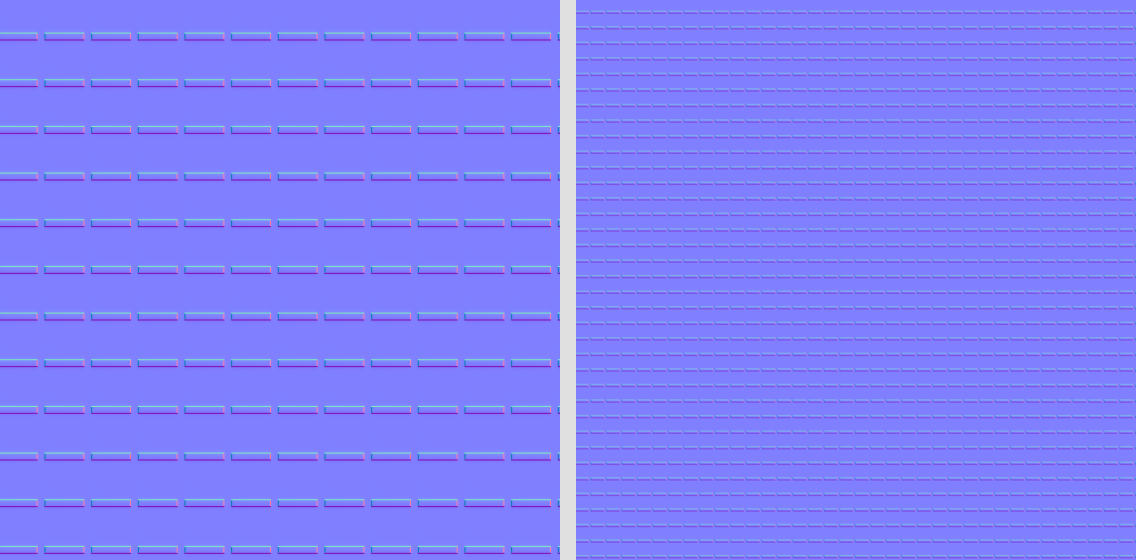
Left: one tile. Right: repeated 3 by 3.
This texture map is drawn by a Shadertoy shader. Its source:

```glsl
// Tangent-space normal map: a grid of thin raised horizontal bars with a soft halo.
#define REPEATS 12.0
#define BAR_CENTER vec2(0.380, 0.217)
#define BAR_HALF vec2(0.416, 0.074)
#define LINE_WIDTH vec2(0.022, 0.020)  // side lines, top and bottom lines
#define LINE_BLUR 0.012
#define HALO_WIDTH 0.026
#define HALO_SLOPE 0.10
#define TILT_LOW vec2(0.95, 0.96)      // left and bottom edges
#define TILT_HIGH vec2(0.93, 0.88)     // right and top edges

// Box-filtered coverage of a strip of the given width, centred on zero.
vec2 stripCoverage(vec2 d, vec2 width, float blur) {
    vec2 enter = clamp((d + 0.5 * width) / blur + 0.5, 0.0, 1.0);
    vec2 leave = clamp((d - 0.5 * width) / blur + 0.5, 0.0, 1.0);
    return enter - leave;
}

// Soft step from 0 to 1, centred on zero.
vec2 softStep(vec2 x) {
    return 1.0 / (1.0 + exp(-x / HALO_WIDTH));
}

// Gentle outward slope around the edges of one bar.
vec2 haloSlope(vec2 p) {
    vec2 low = softStep(p + BAR_HALF);
    vec2 high = softStep(p - BAR_HALF);
    vec2 rise = low * (1.0 - low);
    vec2 fall = high * (1.0 - high);
    return 4.0 * HALO_SLOPE * (fall - rise) * (low - high).yx;
}

// Unit normal leaning by the given tilt.
vec3 tiltedNormal(vec2 tilt) {
    return vec3(tilt, sqrt(max(0.0, 1.0 - dot(tilt, tilt))));
}

void mainImage(out vec4 fragColor, in vec2 fragCoord) {
    vec2 uv = fragCoord / iResolution.xy;
    vec2 cell = fract(uv * REPEATS - BAR_CENTER + 0.5) - 0.5;
    float pixel = REPEATS / min(iResolution.x, iResolution.y);
    float blur = max(LINE_BLUR, pixel);

    // Soft halo, summed over neighbours that overlap.
    vec2 slope = vec2(0.0);
    for (int i = -1; i <= 1; i++) {
        slope += haloSlope(cell - vec2(float(i), 0.0));
    }
    vec3 normal = normalize(vec3(slope, 1.0));

    // Crisp bevel lines: sides fit between the top and bottom lines.
    vec2 span = 2.0 * BAR_HALF + vec2(1.0, -1.0) * LINE_WIDTH;
    vec2 inside = stripCoverage(cell, span, blur).yx;
    vec2 low = stripCoverage(cell + BAR_HALF, LINE_WIDTH, blur) * inside;
    vec2 high = stripCoverage(cell - BAR_HALF, LINE_WIDTH, blur) * inside;
    normal = mix(normal, tiltedNormal(vec2(-TILT_LOW.x, 0.0)), low.x);
    normal = mix(normal, tiltedNormal(vec2(TILT_HIGH.x, 0.0)), high.x);
    normal = mix(normal, tiltedNormal(vec2(0.0, -TILT_LOW.y)), low.y);
    normal = mix(normal, tiltedNormal(vec2(0.0, TILT_HIGH.y)), high.y);

    // Pack the normal into colour.
    fragColor = vec4(0.5 + 0.5 * normal, 1.0);
}
```
